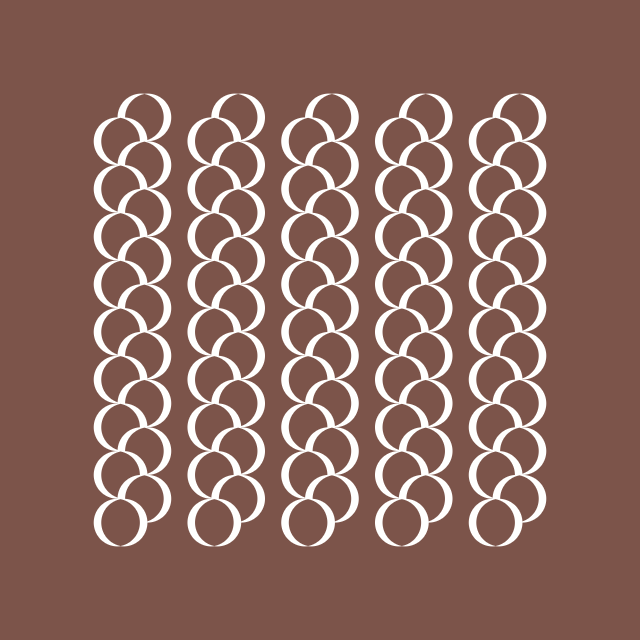
Write a Shadertoy shader that draws this pattern.

```glsl
// Five braided columns of white crescent rings on a brown ground.
// Each ring is the union of two shifted discs with a pointed lens cut out;
// rings alternate right and left, each lower ring covering the one above.

const vec3 BROWN = vec3(0.488, 0.329, 0.289);
const vec3 WHITE = vec3(1.0, 1.0, 0.995);
const float RADIUS = 0.03724;   // also the vertical step between rings
const int RINGS = 18;

float disc(vec2 p, float shift) {
    return length(p - vec2(shift, 0.0)) - RADIUS;
}

// Outline: two discs side by side
float outerShape(vec2 p) {
    return min(disc(p, -0.0047), disc(p, 0.0047));
}

// Opening: overlap of two discs, pointed at top and bottom
float lensShape(vec2 p) {
    return max(disc(p, -0.0071), disc(p, 0.0071));
}

float coverage(float dist, float pixel) {
    return clamp(0.5 - dist / pixel, 0.0, 1.0);
}

void mainImage(out vec4 fragColor, in vec2 fragCoord) {
    float size = min(iResolution.x, iResolution.y);
    vec2 p = (fragCoord - 0.5 * iResolution.xy) / size;
    float pixel = 1.0 / size;

    // Repeat the column five times across the middle
    float pitch = 0.1465;
    p.x -= pitch * clamp(floor(p.x / pitch + 0.5), -2.0, 2.0);

    // Stack the rings from top to bottom
    vec3 color = BROWN;
    for (int i = 0; i < RINGS; i++) {
        float side = (i % 2 == 0) ? 0.5 : -0.5;
        float row = 0.5 * float(RINGS - 1) - float(i);
        vec2 q = p - RADIUS * vec2(side, row);
        color = mix(color, WHITE, coverage(outerShape(q), pixel));
        color = mix(color, BROWN, coverage(lensShape(q), pixel));
    }

    fragColor = vec4(color, 1.0);
}
```
